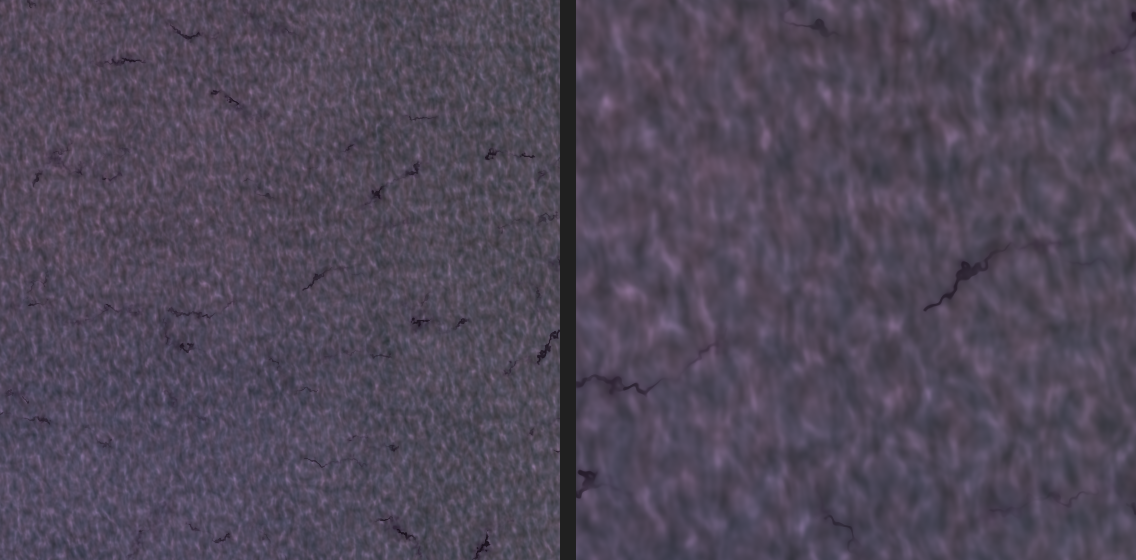
Left, the full canvas; right, a detail of the centre.
A WebGL 2 fragment shader for this texture:

```glsl
#version 300 es
precision highp float;

uniform vec2 u_resolution;
out vec4 fragColor;

const vec2 CRACK_GRID = vec2(6.0, 7.0);
const int CRACK_SEGMENTS = 4;

// Integer hash giving two values in 0..1
vec2 hash2(vec2 cell, float seed) {
  uvec2 q = uvec2(ivec2(cell)) * uvec2(1597u, 3812u) + uint(int(seed)) * uvec2(7919u, 6133u);
  q = q * 1664525u + 1013904223u;
  q.x += q.y * 1664525u;
  q.y += q.x * 1664525u;
  q ^= q >> 16u;
  q.x += q.y * 1664525u;
  q.y += q.x * 1664525u;
  q ^= q >> 16u;
  return vec2(q & 65535u) / 65535.0;
}

float cornerSlope(vec2 cell, vec2 offset, float seed) {
  float angle = 6.2832 * hash2(cell, seed).x;
  return dot(vec2(cos(angle), sin(angle)), offset);
}

float gradientNoise(vec2 p, float seed) {
  vec2 i = floor(p), f = p - i;
  vec2 w = f * f * f * (f * (f * 6.0 - 15.0) + 10.0);
  vec2 e = vec2(1.0, 0.0);
  float low = mix(cornerSlope(i, f, seed), cornerSlope(i + e.xy, f - e.xy, seed), w.x);
  float high = mix(cornerSlope(i + e.yx, f - e.yx, seed), cornerSlope(i + e.xx, f - e.xx, seed), w.x);
  return mix(low, high, w.y);
}

vec2 noisePair(vec2 p, float seed) {
  return vec2(gradientNoise(p, seed), gradientNoise(p, seed + 1.0));
}

float segmentDistance(vec2 p, vec2 a, vec2 b) {
  vec2 ab = b - a;
  return length(p - a - ab * clamp(dot(p - a, ab) / dot(ab, ab), 0.0, 1.0));
}

// Upright flecks in three sizes, with the bright ones standing out
float grain(vec2 p) {
  vec2 q = p + 0.005 * noisePair(p * 30.0, 5.0);
  q.x += 0.10 * q.y;
  float s = 1.25 * gradientNoise(q * vec2(86.0, 52.0), 1.0);
  s += 0.85 * gradientNoise(q * vec2(142.0, 88.0), 2.0);
  s += 0.35 * gradientNoise(q * vec2(230.0, 160.0), 4.0);
  return s + 0.7 * max(s, 0.0) * s - 0.05;
}

// Scattered jagged walks: x is the ragged stain, y the thin dark core
vec2 cracks(vec2 p, float pixel) {
  vec2 warped = p + 0.012 * noisePair(p * 38.0, 10.0) + 0.009 * noisePair(p * 100.0, 12.0);
  warped += 0.004 * noisePair(p * 210.0, 16.0);
  float breaks = smoothstep(-0.25, 0.3, gradientNoise(p * 26.0, 14.0));
  float fibres = 0.85 + 0.8 * gradientNoise(p * vec2(75.0, 95.0), 15.0);
  fibres += 0.7 * gradientNoise(p * vec2(170.0, 150.0), 18.0);
  vec2 home = floor(p * CRACK_GRID);
  vec2 ink = vec2(0.0);
  for (int y = -1; y <= 1; y++) {
    for (int x = -1; x <= 1; x++) {
      vec2 cell = home + vec2(x, y);
      vec2 start = (cell + hash2(cell, 20.0)) / CRACK_GRID;
      vec2 traits = hash2(cell, 21.0);
      float strength = mix(0.35, 1.0, traits.x * traits.x);
      float heading = (traits.y - 0.5) * 1.4 + (hash2(cell, 22.0).x > 0.5 ? 3.1416 : 0.0);
      for (int k = 0; k < CRACK_SEGMENTS; k++) {
        vec2 turn = hash2(cell, 30.0 + float(k));
        vec2 shape = hash2(cell, 40.0 + float(k));
        float angle = heading + (turn.x - 0.5) * 1.7;
        vec2 end = start + mix(0.012, 0.038, turn.y) * vec2(cos(angle), sin(angle));
        float d = segmentDistance(warped, start, end);
        float spread = mix(0.0045, 0.017, pow(shape.x, 4.0)) * mix(0.6, 1.0, strength);
        float stain = exp(-pow(d / spread, 1.5)) * strength * mix(0.35, 1.0, breaks);
        float halfWidth = 0.0014 * strength * breaks;
        float core = 1.0 - smoothstep(halfWidth, halfWidth + 0.0014 + pixel, d);
        core *= breaks * strength * smoothstep(0.2, 0.8, shape.y);
        ink = max(ink, vec2(stain * fibres, core));
        start = end;
      }
    }
  }
  return clamp(ink, 0.0, 1.0);
}

// Faint upright seam bending to the right near the bottom
float seam(vec2 p) {
  float centre = 0.68 + 0.08 * (1.0 - smoothstep(0.05, 0.5, p.y));
  centre += 0.012 * gradientNoise(p * vec2(3.0, 9.0), 50.0);
  float offset = (p.x - centre) / 0.009;
  return exp(-offset * offset) * smoothstep(-0.4, 0.4, gradientNoise(p * 8.0, 51.0));
}

// Broad colour drift: pink upper left, blue lower left, olive at right
vec3 drift(vec2 p) {
  float right = smoothstep(0.3, 1.0, p.x);
  vec3 tint = mix(vec3(0.002, 0.002, 0.024), vec3(0.014, -0.004, 0.0), smoothstep(0.2, 0.65, p.y));
  tint = mix(tint, vec3(-0.002, 0.007, -0.012), right * 0.8);
  float cloud = gradientNoise(p * 4.5, 60.0) + 0.8 * gradientNoise(p * 11.0, 61.0);
  cloud += 0.6 * gradientNoise(p * 23.0, 62.0);
  return tint + vec3(0.034, 0.026, 0.032) * cloud;
}

void main() {
  vec2 p = gl_FragCoord.xy / u_resolution.y;
  float pixel = 1.0 / u_resolution.y;

  // Mottled ground
  vec3 colour = vec3(0.315, 0.289, 0.352) + drift(p);
  colour += vec3(0.086, 0.064, 0.092) * grain(p);
  colour += vec3(0.026, -0.008, -0.018) * gradientNoise(p * vec2(60.0, 38.0), 3.0);
  colour -= vec3(0.040, 0.024, 0.038) * seam(p);

  // Stains and cores of the cracks
  vec2 ink = cracks(p, pixel);
  colour = mix(colour, vec3(0.185, 0.135, 0.215), 0.9 * ink.x);
  colour = mix(colour, vec3(0.08, 0.05, 0.09), 0.85 * ink.y);
  fragColor = vec4(clamp(colour, 0.0, 1.0), 1.0);
}
```
